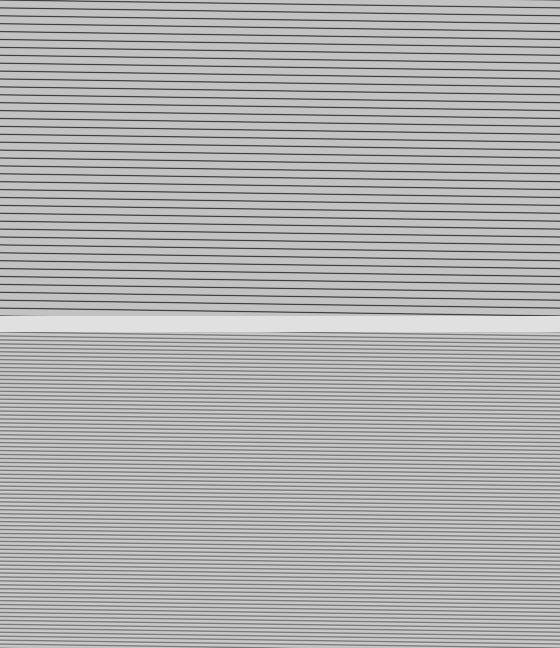
Top: one tile. Bottom: repeated 2 by 2.
Reproduce this pattern procedurally as a Shadertoy shader.

```glsl
// Thin black rules on flat grey, sloping gently down to the right.
// One linear phase counts the rules; its whole-number steps across and down
// make the canvas tile, and a tent filter gives each rule its soft edge.

const vec2  REPEATS    = vec2(1.0, 40.0);  // phase periods across and down
const float LINE_WIDTH = 0.00264;          // in canvas heights
const float SOFTNESS   = 0.97;             // tent half-width in output samples
const vec3  PAPER      = vec3(0.76);
const vec3  INK        = vec3(0.0);

// Integral of a unit-area tent of half-width 1, from its centre to x.
float tentIntegral(float x) {
    float t = clamp(x, -1.0, 1.0);
    return t - 0.5 * t * abs(t);
}

// Tent-weighted share of ink at distance d from the centre of a line.
float lineCoverage(float d, float width, float radius) {
    float halfWidth = 0.5 * width;
    return tentIntegral((d + halfWidth) / radius)
         - tentIntegral((d - halfWidth) / radius);
}

void mainImage(out vec4 fragColor, in vec2 fragCoord) {
    vec2 uv = fragCoord / iResolution.xy;

    // Phase is whole on the centre of every rule
    float phase = dot(uv, REPEATS);
    float offset = abs(phase - round(phase));

    // Perpendicular distance to the nearest rule, in canvas heights
    float aspect = iResolution.x / iResolution.y;
    float phasePerHeight = length(REPEATS / vec2(aspect, 1.0));
    float d = offset / phasePerHeight;

    float ink = lineCoverage(d, LINE_WIDTH, SOFTNESS / iResolution.y);
    fragColor = vec4(mix(PAPER, INK, ink), 1.0);
}
```
